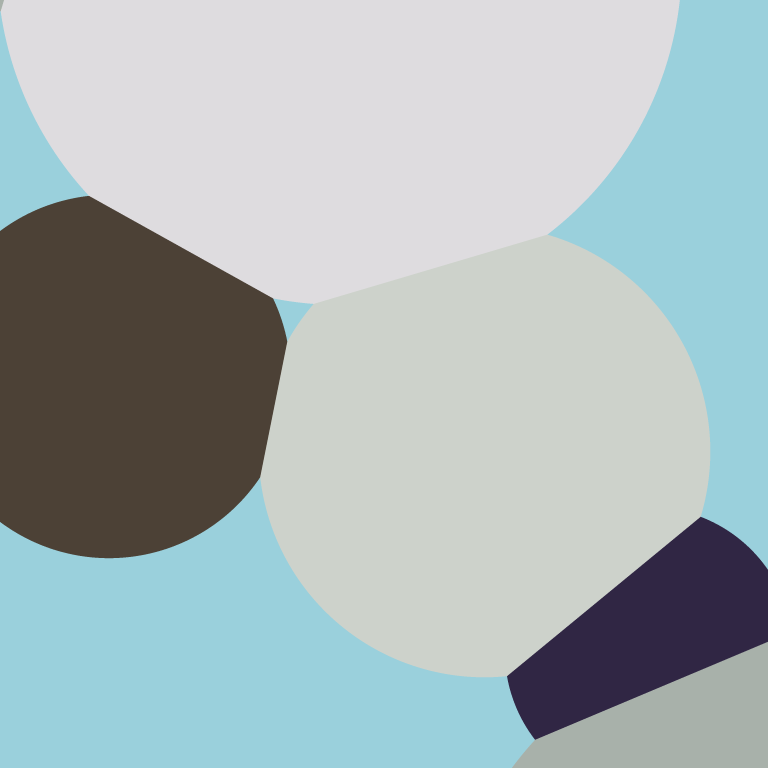
Give the GLSL for this background, as a WebGL 1 fragment shader.

```glsl
precision highp float;

uniform vec2 u_resolution;

const vec3 SKY = vec3(0.604, 0.814, 0.863);
const vec3 PEARL = vec3(0.871, 0.863, 0.875);
const vec3 SAGE = vec3(0.804, 0.825, 0.795);
const vec3 UMBER = vec3(0.298, 0.255, 0.212);
const vec3 PLUM = vec3(0.188, 0.149, 0.267);
const vec3 STONE = vec3(0.660, 0.694, 0.667);

const int GRID = 4; // samples per pixel side

// Power of a point: negative inside the disc, zero on its rim
float discPower(vec2 p, vec2 center, float radius) {
  vec2 offset = p - center;
  return dot(offset, offset) - radius * radius;
}

// The disc of least power owns the point, so overlaps meet in straight seams
void addDisc(vec2 p, vec2 center, float radius, vec3 tint,
             inout float least, inout vec3 color) {
  float power = discPower(p, center, radius);
  if (power < least) {
    least = power;
    color = tint;
  }
}

vec3 scene(vec2 p) {
  vec3 color = SKY;
  float least = 0.0;
  addDisc(p, vec2(0.4421, 1.0488), 0.4458, PEARL, least, color);
  addDisc(p, vec2(0.1419, 0.5098), 0.2366, UMBER, least, color);
  addDisc(p, vec2(0.6309, 0.4121), 0.2940, SAGE, least, color);
  addDisc(p, vec2(0.8452, 0.1517), 0.1878, PLUM, least, color);
  addDisc(p, vec2(1.0181, -0.2591), 0.4368, STONE, least, color);
  addDisc(p, vec2(0.0026, 1.1805), 0.1953, STONE, least, color);
  return color;
}

void main() {
  // Average a grid of samples to smooth rims and seams
  vec3 sum = vec3(0.0);
  for (int i = 0; i < GRID; i++) {
    for (int j = 0; j < GRID; j++) {
      vec2 jitter = (vec2(float(i), float(j)) + 0.5) / float(GRID) - 0.5;
      sum += scene((gl_FragCoord.xy + jitter) / u_resolution);
    }
  }
  gl_FragColor = vec4(sum / float(GRID * GRID), 1.0);
}
```
